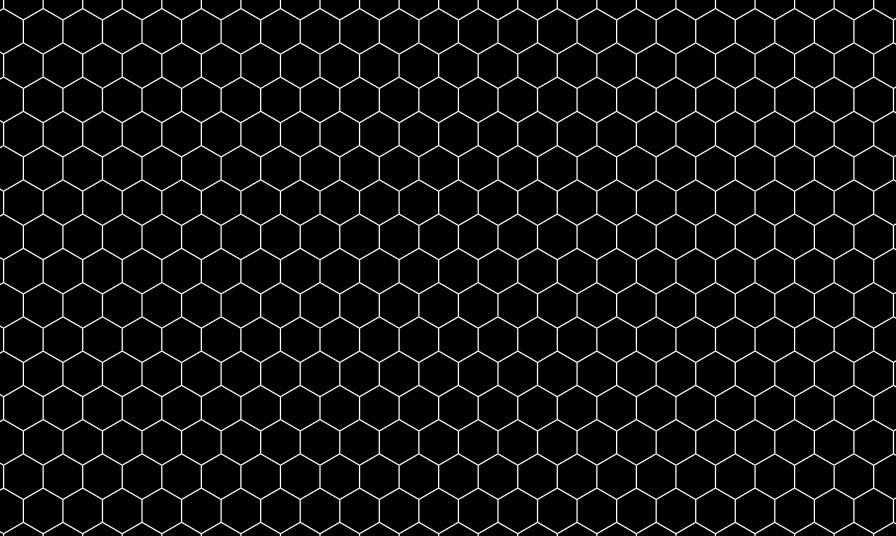
Write a WebGL 1 fragment shader that draws this pattern.

```glsl
precision highp float;
// Thin white outlines of a regular honeycomb on black.

uniform vec2 u_resolution;

#define CELLS_ACROSS 22.655
#define LINE_WIDTH 0.0314              // in cell widths
#define CELL_ORIGIN vec2(1.091, 0.793) // a cell centre, from the top left
#define LINE_COLOR vec3(1.0)
#define BACKGROUND vec3(0.0)

const float SQRT3 = 1.7320508;

// Offset from the nearest centre of a unit-wide, pointy-topped hexagon.
vec2 hexOffset(vec2 p) {
  vec2 period = vec2(1.0, SQRT3);
  vec2 evenRow = mod(p + 0.5 * period, period) - 0.5 * period;
  vec2 oddRow = mod(p, period) - 0.5 * period;
  return dot(evenRow, evenRow) < dot(oddRow, oddRow) ? evenRow : oddRow;
}

// Distance from inside a unit-wide hexagon to its nearest edge.
float hexEdgeDistance(vec2 offset) {
  vec2 a = abs(offset);
  return 0.5 - max(a.x, dot(a, vec2(0.5, 0.5 * SQRT3)));
}

// Fraction of a pixel covered by a line at the given distance.
float lineCoverage(float dist, float width, float pixel) {
  float near = max(-0.5 * width, dist - 0.5 * pixel);
  float far = min(0.5 * width, dist + 0.5 * pixel);
  return clamp((far - near) / pixel, 0.0, 1.0);
}

void main() {
  // Cell-width units, measured down from the top left corner
  float pixel = CELLS_ACROSS / u_resolution.x;
  vec2 fromTop = vec2(gl_FragCoord.x, u_resolution.y - gl_FragCoord.y);
  vec2 p = fromTop * pixel - CELL_ORIGIN;

  float edge = hexEdgeDistance(hexOffset(p));
  float line = lineCoverage(edge, LINE_WIDTH, pixel);
  gl_FragColor = vec4(mix(BACKGROUND, LINE_COLOR, line), 1.0);
}
```
